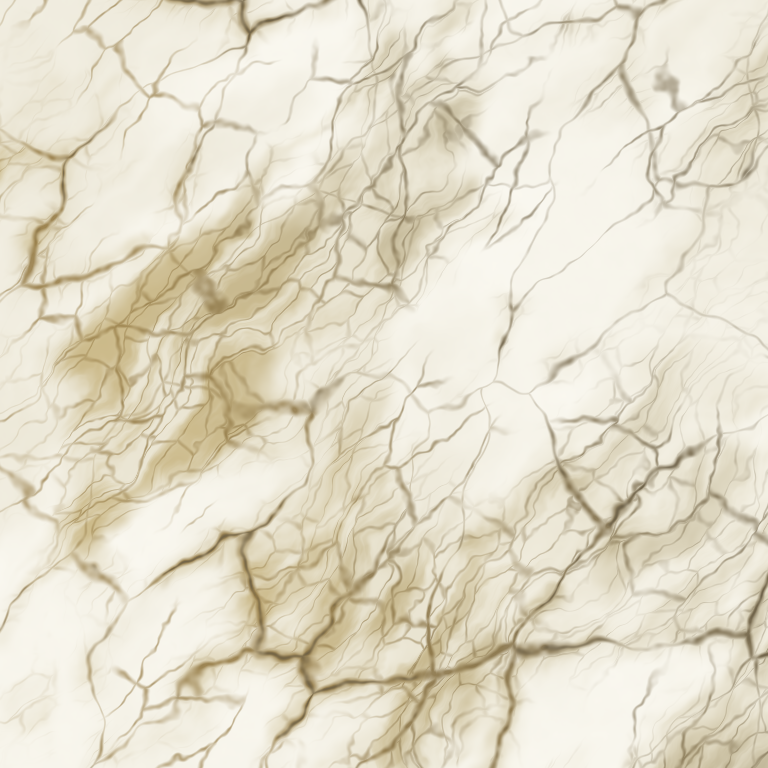
Give the GLSL for this texture, as a Shadertoy shader.

```glsl
// Cream marble: pale diagonal slabs split by gold and grey veins and streaked tan fractures.

const vec3 WHITE  = vec3(0.978, 0.970, 0.938);
const vec3 CREAM  = vec3(0.910, 0.890, 0.820);
const vec3 BEIGE  = vec3(0.850, 0.810, 0.680);
const vec3 OCHRE  = vec3(0.780, 0.700, 0.490);
const vec3 TAUPE  = vec3(0.720, 0.680, 0.570);
const vec3 BROWN  = vec3(0.560, 0.450, 0.230);
const vec3 UMBER  = vec3(0.370, 0.330, 0.250);
const vec2 GRAIN_DIR = vec2(0.64, 0.768);

float hash(vec2 p) {
    vec3 h = fract(p.xyx * 0.1031);
    h += dot(h, h.yzx + 33.33);
    return fract((h.x + h.y) * h.z);
}

vec2 hash2(vec2 p) {
    return vec2(hash(p), hash(p + 57.0));
}

float noise(vec2 p) {
    vec2 i = floor(p), f = fract(p);
    f = f * f * (3.0 - 2.0 * f);
    return mix(mix(hash(i), hash(i + vec2(1, 0)), f.x),
               mix(hash(i + vec2(0, 1)), hash(i + vec2(1, 1)), f.x), f.y);
}

float fbm(vec2 p) {
    float sum = 0.0, amp = 0.5;
    for (int i = 0; i < 5; i++) {
        sum += amp * noise(p);
        p = p * 2.03 + 17.1;
        amp *= 0.5;
    }
    return sum;
}

// Bends the plane so that straight cell borders turn ragged.
vec2 warp(vec2 p, float amount, float freq) {
    return p + amount * (vec2(fbm(p * freq), fbm(p * freq + 31.0)) - 0.5);
}

// Cellular noise: x = distance to the nearest border, y = random value of the cell.
vec2 cells(vec2 p) {
    vec2 base = floor(p), nearest = vec2(0), home = base;
    float best = 9.0;
    for (int k = 0; k < 9; k++) {
        vec2 c = base + vec2(k % 3 - 1, k / 3 - 1);
        vec2 r = c + hash2(c) - p;
        if (dot(r, r) < best) { best = dot(r, r); nearest = r; home = c; }
    }
    float border = 9.0;
    for (int k = 0; k < 25; k++) {
        vec2 c = home + vec2(k % 5 - 2, k / 5 - 2);
        vec2 r = c + hash2(c) - p;
        vec2 gap = r - nearest;
        if (dot(gap, gap) > 1e-5)
            border = min(border, dot(0.5 * (r + nearest), normalize(gap)));
    }
    return vec2(border, hash(home + 7.0));
}

float vein(float dist, float width) {
    return 1.0 - smoothstep(0.0, width, dist);
}

void mainImage(out vec4 fragColor, in vec2 fragCoord) {
    vec2 p = fragCoord / iResolution.y;

    // x runs along the grain, y across it
    vec2 q = vec2(dot(p, GRAIN_DIR), dot(p, vec2(-GRAIN_DIR.y, GRAIN_DIR.x))) + 5.0;
    vec2 slabPos = warp(q, 0.19, 4.0);
    vec2 crackPos = warp(q + 2.0, 0.12, 7.0);

    // Large-scale control maps
    float fracture = smoothstep(0.47, 0.70, fbm(slabPos * vec2(2.2, 5.0) + 4.0));
    float presence = smoothstep(0.36, 0.62, fbm(q * 5.0 + 9.0));
    float greyness = smoothstep(0.35, 0.75, 0.5 * p.x + 0.6 * fbm(q * 2.5 + 40.0));
    float cloud = smoothstep(0.42, 0.72, fbm(slabPos * vec2(3.0, 6.0) + 20.0));

    // Slabs, cracks and splinters, with distances in canvas units
    vec2 slab = cells(slabPos * vec2(3.2, 6.2));
    float slabDist = slab.x / 5.0;
    float crackDist = cells(crackPos * vec2(6.0, 15.0)).x / 11.0;
    float splinterDist = cells(crackPos * vec2(13.0, 38.0)).x / 27.0;

    // Streaked tan filling, densest in fractures and beside slab borders
    float streak = smoothstep(0.33, 0.68, fbm(crackPos * vec2(6.0, 30.0)));
    float halo = vein(slabDist, 0.035) * presence;
    float filling = clamp(fracture + 0.55 * halo, 0.0, 1.0);
    float grit = 0.55 + 0.7 * noise(p * 120.0);

    // Line strengths
    float slabLine = vein(slabDist, 0.003 + 0.005 * presence) * mix(0.3, 1.0, presence);
    float crackShare = smoothstep(0.43, 0.64, fbm(q * 6.0 + 60.0));
    float crackLine = vein(crackDist, 0.0045) * max(0.7 * crackShare, 0.75 * fracture);
    float splinterLine = vein(splinterDist, 0.003) * filling * 0.55;
    float lines = clamp(max(slabLine, max(crackLine, splinterLine)) * grit, 0.0, 1.0);

    // Colour from pale stone to dark vein cores
    vec3 stainColor = mix(OCHRE, TAUPE, greyness);
    vec3 veinColor = mix(BROWN, UMBER, 0.75 * greyness);
    vec3 col = mix(WHITE, CREAM, 0.5 * cloud + 0.18 * slab.y);
    col = mix(col, CREAM, 0.5 * filling);
    col = mix(col, BEIGE, filling * (0.25 + 0.6 * streak));
    col = mix(col, stainColor, 0.75 * filling * filling * streak);
    col = mix(col, veinColor, 0.8 * lines);
    float core = vein(slabDist, 0.003) * presence * smoothstep(0.45, 0.6, fbm(q * 14.0));
    col = mix(col, UMBER, 0.6 * core * grit);
    col += 0.012 * (fbm(p * 45.0) - 0.5);

    fragColor = vec4(clamp(col, 0.0, 1.0), 1.0);
}
```
